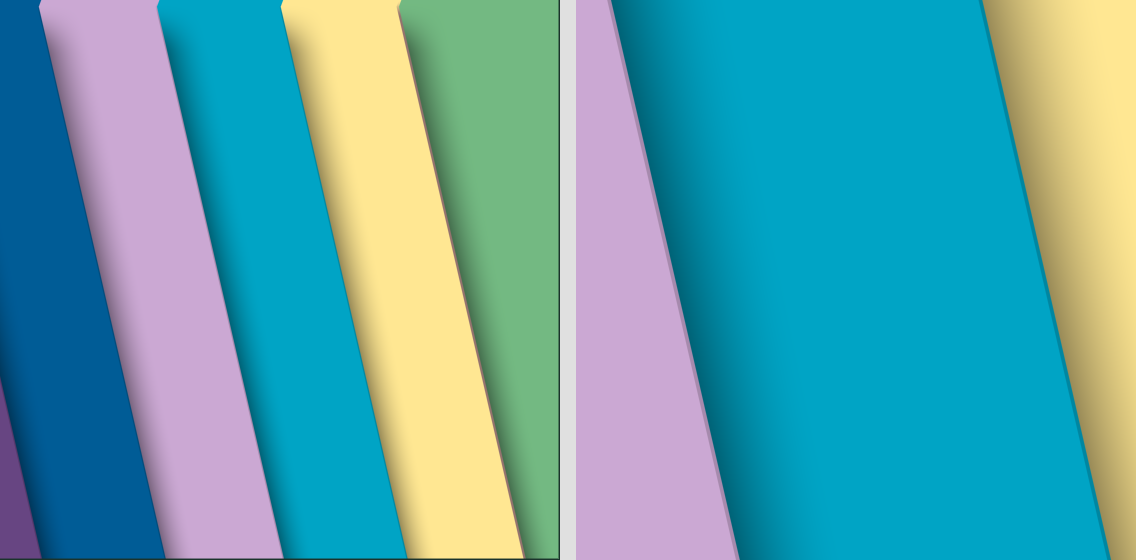
Left, the full canvas; right, a detail of the centre.
Give the GLSL for this background, as a WebGL 2 fragment shader.

```glsl
#version 300 es
precision highp float;
// Six slanted paper strips, each lying over its right neighbour.
// Strips are painted from right to left: every strip first drops a soft
// shadow to its right, then covers what lies below with its flat colour.

#define FIRST_EDGE 0.0755     // foot of the first edge
#define PITCH 0.2160          // mean strip width
#define STAGGER 0.0050        // extra shift of every second edge
#define SLANT 0.2300          // leftward lean per unit of height
#define CORNER_Y 0.9880       // height where the cut corner begins
#define CORNER_TURN 0.60      // rightward turn of the cut corner
#define SHADOW_WIDTH 0.066
#define SHADOW_DEPTH 0.40
#define RIM_WIDTH 0.0022
#define FRAME_WIDTH 0.0026

uniform vec2 u_resolution;
out vec4 fragColor;

const int EDGES = 5;
const vec3 STRIPS[6] = vec3[6](
    vec3(0.405, 0.270, 0.510),   // purple
    vec3(0.000, 0.360, 0.590),   // blue
    vec3(0.796, 0.660, 0.828),   // lilac
    vec3(0.000, 0.643, 0.772),   // teal
    vec3(1.000, 0.906, 0.573),   // yellow
    vec3(0.450, 0.725, 0.508));  // green
const vec3 MAUVE_RIM = vec3(0.58, 0.45, 0.43);
const vec3 FRAME = vec3(0.10, 0.20, 0.17);

// Horizontal position of an edge at height y, with its cut top corner
float edgeX(int i, float y) {
    float foot = FIRST_EDGE + PITCH * float(i) + STAGGER * float(i % 2);
    return foot - SLANT * y + CORNER_TURN * max(y - CORNER_Y, 0.0);
}

// Darkness at distance d right of an edge: wider upward, gone at the top
float shadow(float d, float y) {
    float width = SHADOW_WIDTH * mix(0.80, 1.15, y);
    float falloff = pow(1.0 - clamp(d / width, 0.0, 1.0), 1.8);
    return SHADOW_DEPTH * falloff * (1.0 - smoothstep(0.90, 0.995, y));
}

void main() {
    vec2 p = gl_FragCoord.xy / u_resolution;
    float aa = 0.75 / min(u_resolution.x, u_resolution.y);
    float acrossEdge = inversesqrt(1.0 + SLANT * SLANT);

    // Strips, from the lowest to the topmost
    vec3 color = STRIPS[EDGES];
    for (int i = EDGES - 1; i >= 0; i--) {
        float d = (p.x - edgeX(i, p.y)) * acrossEdge;
        color *= 1.0 - shadow(d, p.y);

        // Thin rim: mauve on the last edge, a darker tint on the others
        bool last = i == EDGES - 1;
        vec3 rim = last ? MAUVE_RIM : STRIPS[i] * 0.82;
        float rimWidth = RIM_WIDTH * (last ? 1.8 : 1.0);
        float inner = smoothstep(-aa, aa, d + rimWidth);
        vec3 strip = mix(STRIPS[i], rim, inner * (1.0 - smoothstep(0.97, 1.0, p.y)));
        color = mix(strip, color, smoothstep(-aa, aa, d));
    }

    // Dark hairline along the right and bottom sides
    float border = min(1.0 - p.x, p.y);
    color = mix(FRAME, color, smoothstep(-aa, aa, border - FRAME_WIDTH));

    fragColor = vec4(color, 1.0);
}
```
